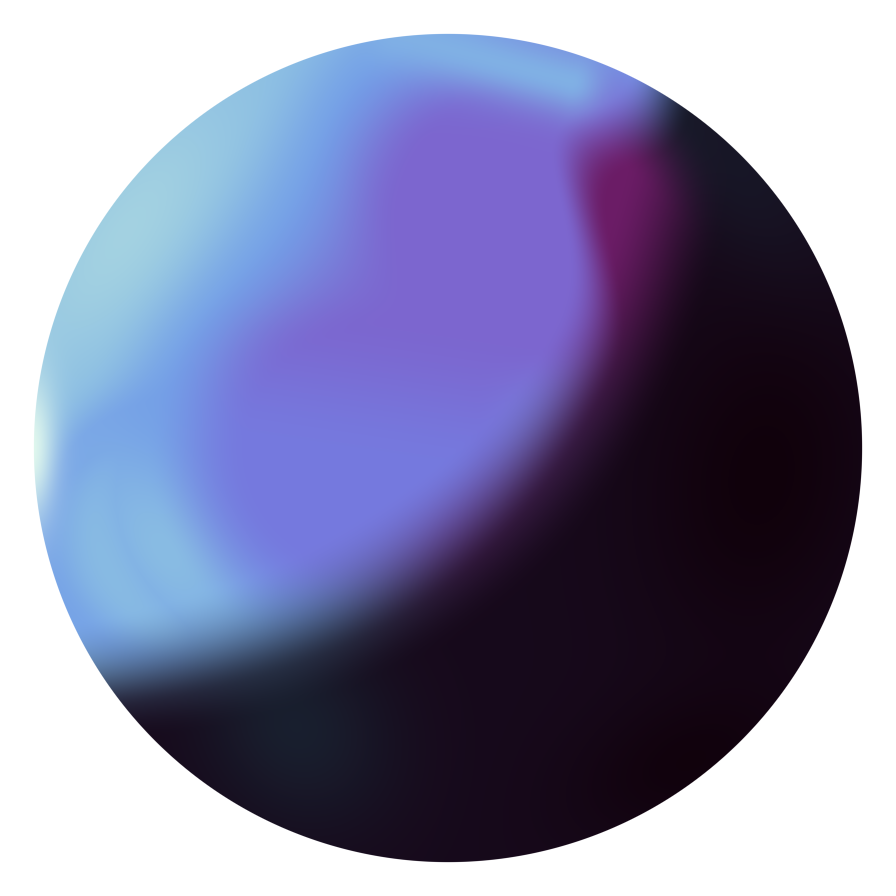
Give the GLSL for this background, as a Shadertoy shader.

```glsl
// A soft marbled orb on white: pale cyan, blue and violet light fading to plum black.
// A bent terminator separates light from shadow; blended circles and rotated
// Gaussian glows place the colours inside, and a disc distance trims the orb.

const vec3 WHITE   = vec3(1.0);
const vec3 SHADOW  = vec3(0.088, 0.035, 0.105);
const vec3 BLACK   = vec3(0.060, 0.000, 0.035);
const vec3 NAVY    = vec3(0.095, 0.120, 0.180);
const vec3 TEAL    = vec3(0.270, 0.370, 0.490);
const vec3 PLUM    = vec3(0.350, 0.180, 0.430);
const vec3 MAGENTA = vec3(0.420, 0.110, 0.400);
const vec3 VIOLET  = vec3(0.485, 0.400, 0.810);
const vec3 INDIGO  = vec3(0.460, 0.475, 0.870);
const vec3 BLUE    = vec3(0.450, 0.620, 0.905);
const vec3 CYAN    = vec3(0.535, 0.735, 0.890);
const vec3 PALE    = vec3(0.650, 0.830, 0.880);
const vec3 GLINT   = vec3(0.880, 0.970, 0.930);

const float ORB_RADIUS = 0.4622;

// Gaussian glow with its long axis (size.x) turned by angle
float glow(vec2 p, vec2 center, vec2 size, float angle) {
    float c = cos(angle), s = sin(angle);
    vec2 d = p - center;
    vec2 q = vec2(c * d.x + s * d.y, c * d.y - s * d.x) / size;
    return exp(-dot(q, q));
}

float circle(vec2 p, vec2 center, float radius) {
    return length(p - center) - radius;
}

float segment(vec2 p, vec2 a, vec2 b) {
    vec2 d = b - a;
    return length(p - a - d * clamp(dot(p - a, d) / dot(d, d), 0.0, 1.0));
}

float smoothUnion(float a, float b, float k) {
    float h = max(k - abs(a - b), 0.0) / k;
    return min(a, b) - 0.25 * k * h * h;
}

float bell(float x, float width) {
    return exp(-x * x / (width * width));
}

// Unlit side with faint navy and black patches
vec3 shadowColor(vec2 p) {
    vec3 col = mix(SHADOW, BLACK, 0.9 * glow(p, vec2(0.35, -0.03), vec2(0.20, 0.13), 1.4));
    col = mix(col, BLACK, 0.8 * glow(p, vec2(0.27, -0.35), vec2(0.14, 0.08), 0.4));
    col = mix(col, NAVY, 0.6 * glow(p, vec2(0.32, 0.32), vec2(0.15, 0.08), -0.9));
    return mix(col, NAVY, glow(p, vec2(-0.17, -0.31), vec2(0.12, 0.10), -0.9));
}

// Lit side: a violet lobe surrounded by blue and cyan
vec3 lightColor(vec2 p) {
    float lobe = smoothUnion(circle(p, vec2(0.086, 0.253), 0.195),
                             circle(p, vec2(-0.096, -0.001), 0.182), 0.12);

    // Cyan outside the lobe, crossed by a curved blue wisp
    float cyan = smoothstep(0.03, 0.14, lobe);
    float wisp = bell(circle(p, vec2(-0.305, -0.099), 0.145), 0.035);
    cyan *= 1.0 - 0.8 * wisp;
    cyan = max(cyan, glow(p, vec2(-0.315, -0.115), vec2(0.13, 0.065), -0.95));
    vec3 outer = mix(BLUE, CYAN, cyan);
    outer = mix(outer, PALE, 0.9 * glow(p, vec2(-0.36, 0.24), vec2(0.19, 0.075), 0.95));

    vec3 inner = mix(INDIGO, VIOLET, smoothstep(-0.03, 0.14, p.y + 0.15 * p.x));
    inner = mix(inner, INDIGO, 0.5 * smoothstep(0.34, 0.44, p.y));
    vec3 col = mix(inner, outer, smoothstep(-0.055, 0.06, lobe));

    // Top streak and bright left rim
    float streak = segment(p, vec2(-0.057, 0.461), vec2(0.138, 0.409));
    col = mix(col, mix(BLUE, CYAN, 0.6), bell(streak, 0.037));
    return mix(col, GLINT, glow(p, vec2(-0.466, 0.0), vec2(0.028, 0.085), 0.0));
}

vec3 orbColor(vec2 p) {
    // Diagonal axes: across points into shadow, along follows the terminator
    float across = (p.x - p.y) * 0.7071;
    float along = (p.x + p.y) * 0.7071;
    float edge = across - 0.085 + 0.83 * along * along;

    // Coloured penumbra between light and shadow
    vec3 rim = mix(TEAL, PLUM, smoothstep(-0.25, -0.05, along));
    rim = mix(rim, MAGENTA, smoothstep(0.08, 0.28, along));
    rim = mix(rim, NAVY, smoothstep(0.36, 0.45, along));
    vec3 col = mix(rim, shadowColor(p), smoothstep(-0.06, 0.09, edge));

    // Light withdraws in a notch near the upper end
    float notch = 0.09 * bell(along - 0.33, 0.07);
    float lightEdge = edge + 0.025 + notch;
    float softness = mix(0.065, 0.045, smoothstep(-0.2, 0.2, along));
    return mix(lightColor(p), col, smoothstep(-softness, softness, lightEdge));
}

void mainImage(out vec4 fragColor, in vec2 fragCoord) {
    float scale = min(iResolution.x, iResolution.y);
    vec2 p = (fragCoord - 0.5 * iResolution.xy) / scale;
    float pixel = 1.0 / scale;
    float outside = smoothstep(-0.7 * pixel, 0.7 * pixel, circle(p, vec2(0.0), ORB_RADIUS));
    fragColor = vec4(mix(orbColor(p), WHITE, outside), 1.0);
}
```
